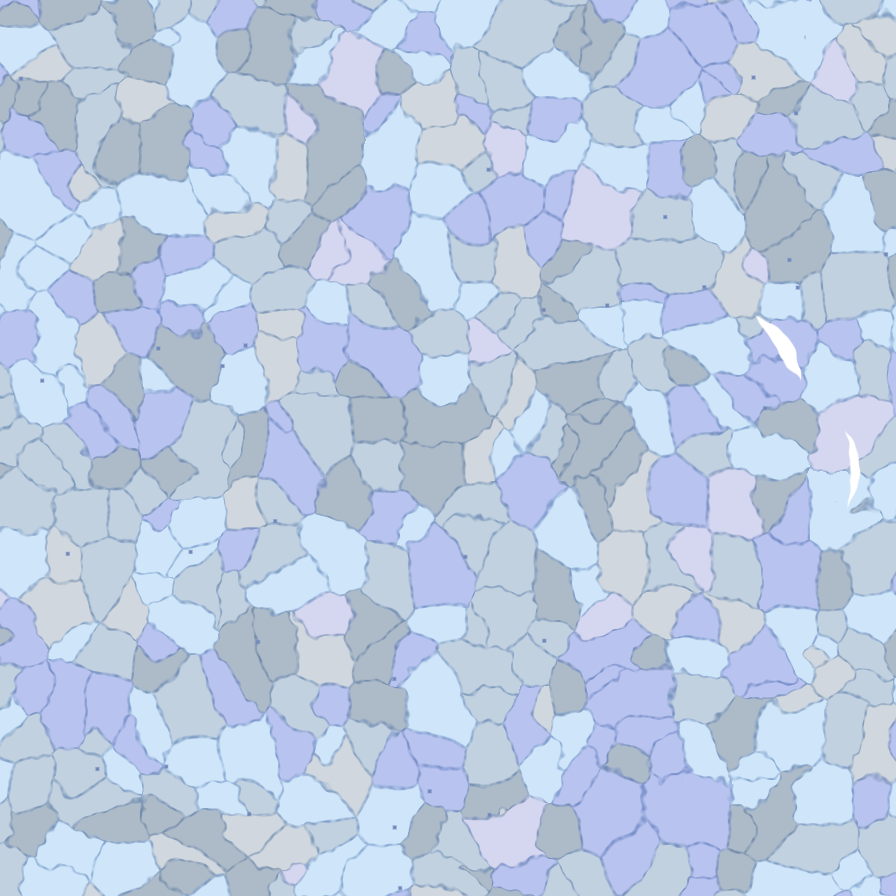
Write a Shadertoy shader that draws this pattern.

```glsl
// Mosaic of irregular pastel districts with thin, ragged, darker borders.
// Size-weighted Voronoi cells in a boxy metric are bent by gradient noise;
// the two nearest sites give the fill, the border line and its smoothing.

const float DENSITY = 20.0;        // districts across the canvas
const float LINE_HALF = 0.0015;    // half border width
const float LINE_SOFT = 0.0010;    // border softness
const vec3 LINE_TINT = vec3(0.74, 0.80, 0.88);
const vec3 DOT_COLOR = vec3(0.44, 0.53, 0.73);
const vec3 WATER = vec3(1.0);

struct Site {
    float dist;    // weighted distance
    vec2 grad;     // gradient of the distance
    vec2 id;       // grid cell that owns the site
};

vec3 hash3(vec2 p) {
    vec3 q = fract(p.xyx * vec3(0.1031, 0.1030, 0.0973));
    q += dot(q, q.yxz + 33.33);
    return fract((q.xxy + q.yzz) * q.zyx);
}

// Gradient noise, roughly -0.7 to 0.7
float cornerWave(vec2 cell, vec2 offset) {
    float angle = 6.2832 * hash3(cell + 57.0).x;
    return dot(vec2(cos(angle), sin(angle)), offset);
}

float gradientNoise(vec2 p) {
    vec2 i = floor(p), f = p - i;
    vec2 u = f * f * f * (f * (f * 6.0 - 15.0) + 10.0);
    vec2 e = vec2(1.0, 0.0);
    float low = mix(cornerWave(i, f), cornerWave(i + e, f - e), u.x);
    float high = mix(cornerWave(i + e.yx, f - e.yx), cornerWave(i + 1.0, f - 1.0), u.x);
    return mix(low, high, u.y);
}

vec2 noiseVector(vec2 p) {
    return vec2(gradientNoise(p), gradientNoise(p + vec2(131.0, 77.0)));
}

// Broad bends change the density, fine ones make the borders ragged
vec2 bend(vec2 p) {
    float ragged = smoothstep(-0.35, 0.2, gradientNoise(p * 11.0 + 20.0));
    vec2 broad = 0.034 * noiseVector(p * 5.0);
    vec2 medium = 0.010 * noiseVector(p * 27.0 + 40.0);
    vec2 teeth = 0.0065 * noiseVector(p * 78.0 + 90.0);
    return p + broad + (medium + teeth) * mix(0.2, 1.0, ragged);
}

// Distance to one site: stretched cubic norm minus a size weight
Site measureSite(vec2 p, vec2 id) {
    vec3 place = hash3(id);
    vec3 shape = hash3(id + 211.0);
    vec2 stretch = vec2(mix(0.8, 1.25, shape.x), 1.0);
    stretch.y = 1.0 / stretch.x;
    vec2 r = (p - id - place.xy) * stretch;
    vec2 a = abs(r);
    float d = max(pow(dot(a * a, a), 1.0 / 3.0), 1e-4);
    return Site(d - 0.45 * shape.y * shape.y, stretch * r * a / (d * d), id);
}

void findSites(vec2 p, out Site first, out Site second) {
    first = Site(1e3, vec2(0.0), vec2(0.0));
    second = first;
    vec2 base = floor(p);
    for (int y = -2; y <= 2; y++) {
        for (int x = -2; x <= 2; x++) {
            Site s = measureSite(p, base + vec2(x, y));
            if (s.dist < first.dist) {
                second = first;
                first = s;
            } else if (s.dist < second.dist) {
                second = s;
            }
        }
    }
}

vec3 districtColor(vec2 id) {
    float pick = hash3(id + 503.0).z;
    if (pick < 0.22) return vec3(0.72, 0.765, 0.94);    // periwinkle
    if (pick < 0.45) return vec3(0.81, 0.90, 0.98);     // pale sky
    if (pick < 0.70) return vec3(0.755, 0.82, 0.88);    // mist blue
    if (pick < 0.88) return vec3(0.68, 0.735, 0.79);    // slate
    if (pick < 0.97) return vec3(0.815, 0.845, 0.87);   // pale grey
    return vec3(0.835, 0.84, 0.94);                     // lavender
}

// Rare small specks inside the districts
float specks(vec2 p, float soft) {
    vec2 cell = floor(p * 30.0);
    vec3 h = hash3(cell + 809.0);
    vec2 r = abs(p - (cell + 0.2 + 0.6 * h.xy) / 30.0);
    float d = max(r.x, r.y) - 0.0020;
    return step(0.965, h.z) * (1.0 - smoothstep(-soft, soft, d));
}

// Curved sliver tapering to both ends
float sliver(vec2 p, vec2 center, vec2 along, float width, float soft) {
    vec2 r = p - center;
    float len = length(along);
    vec2 dir = along / len;
    float t = dot(r, dir) / len;
    float across = dot(r, vec2(-dir.y, dir.x)) + 0.008 * (t * t - 0.4);
    float d = abs(across) - width * (1.0 - t * t);
    return 1.0 - smoothstep(-soft, soft, d);
}

void mainImage(out vec4 fragColor, in vec2 fragCoord) {
    vec2 p = fragCoord / iResolution.y;
    float soft = max(1.0 / iResolution.y, LINE_SOFT);

    Site first, second;
    findSites(bend(p) * DENSITY, first, second);
    float slope = max(length(second.grad - first.grad), 0.35);
    float edge = (second.dist - first.dist) / (slope * DENSITY);

    // Fills meet smoothly under the border
    vec3 fill = districtColor(first.id);
    vec3 shared = 0.5 * (fill + districtColor(second.id));
    vec3 color = mix(shared, fill, smoothstep(0.0, soft, edge));

    // Border of uneven strength
    float grain = gradientNoise(p * 150.0);
    float line = 1.0 - smoothstep(LINE_HALF - soft, LINE_HALF + soft, edge);
    float strength = clamp(0.85 + 1.1 * grain, 0.3, 1.35);
    color = mix(color, shared * LINE_TINT, line * strength);

    color = mix(color, DOT_COLOR, specks(p, soft));

    // Two narrow waters
    vec2 shore = p + 0.004 * noiseVector(p * 60.0);
    float water = sliver(shore, vec2(0.872, 0.613), vec2(0.024, -0.036), 0.009, soft);
    water = max(water, sliver(shore, vec2(0.951, 0.477), vec2(0.001, -0.042), 0.005, soft));
    fragColor = vec4(mix(color, WATER, water), 1.0);
}
```
